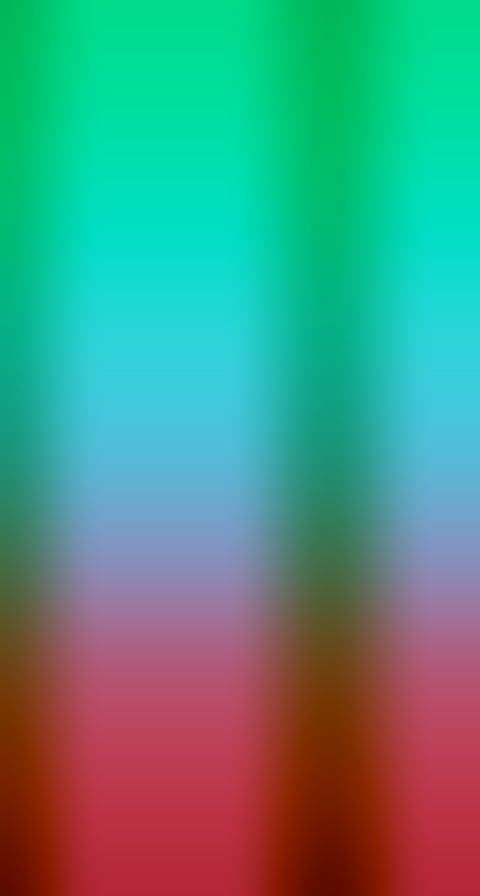
A Shadertoy shader for this background:

```glsl
const int LAST_STOP = 8;

// Colour stops from bottom to top, evenly spaced.
// Negative channels let blue fade out before red does.
const vec3 LIGHT_STOPS[9] = vec3[9](
    vec3(0.71, 0.15, 0.22), vec3(0.74, 0.22, 0.30), vec3(0.70, 0.34, 0.46),
    vec3(0.53, 0.56, 0.73), vec3(0.32, 0.74, 0.85), vec3(0.17, 0.83, 0.85),
    vec3(0.00, 0.87, 0.76), vec3(0.00, 0.87, 0.63), vec3(0.00, 0.86, 0.55));

const vec3 DARK_STOPS[9] = vec3[9](
    vec3(0.36, 0.04, -0.20), vec3(0.46, 0.13, -0.11), vec3(0.43, 0.25, 0.06),
    vec3(0.25, 0.43, 0.28), vec3(0.10, 0.58, 0.47), vec3(0.02, 0.68, 0.52),
    vec3(0.00, 0.73, 0.45), vec3(0.00, 0.74, 0.38), vec3(0.00, 0.72, 0.35));

// Smooth curve through b and c, with a and d as outer neighbours.
vec3 catmullRom(vec3 a, vec3 b, vec3 c, vec3 d, float t) {
    vec3 slope = c - a;
    vec3 bend = 2.0 * a - 5.0 * b + 4.0 * c - d;
    vec3 twist = 3.0 * (b - c) + d - a;
    return b + 0.5 * t * (slope + t * (bend + t * twist));
}

// Vertical gradient sampled at a height from 0 to 1.
vec3 gradient(vec3 stops[9], float height) {
    float position = clamp(height, 0.0, 1.0) * float(LAST_STOP);
    int i = min(int(position), LAST_STOP - 1);
    return catmullRom(stops[max(i - 1, 0)], stops[i], stops[i + 1],
                      stops[min(i + 2, LAST_STOP)], position - float(i));
}

// Repeating soft folds: 0 in each shadow, 1 on the lit bands.
float foldLight(float x, float period, float softness) {
    float shadowDistance = abs(fract(x / period + 0.5) - 0.5) * period;
    return smoothstep(0.0, softness, shadowDistance);
}

void mainImage(out vec4 fragColor, in vec2 fragCoord) {
    vec2 uv = fragCoord / iResolution.xy;

    // Blend the shadow and lit gradients across the folds.
    vec3 shadow = gradient(DARK_STOPS, uv.y);
    vec3 lit = gradient(LIGHT_STOPS, uv.y);
    vec3 color = mix(shadow, lit, foldLight(uv.x, 0.685, 0.22));

    fragColor = vec4(clamp(color, 0.0, 1.0), 1.0);
}
```
